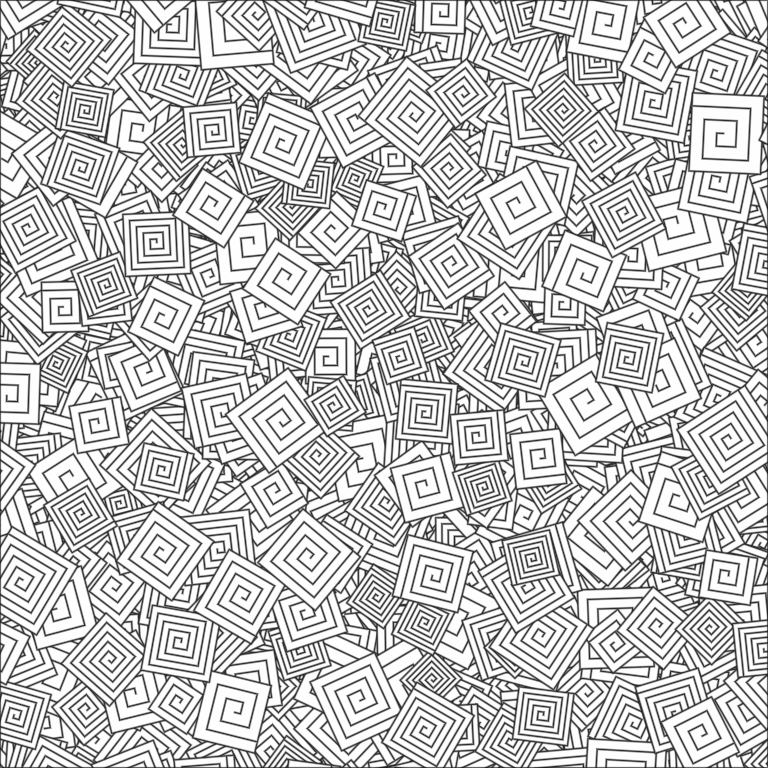
Give the GLSL for this pattern, as a WebGL 2 fragment shader.

```glsl
#version 300 es
precision highp float;

uniform vec2 u_resolution;
out vec4 fragColor;

const int LAYERS = 10;
const float CELL = 0.1;
const float HALF_LINE = 0.001;
const vec3 PAPER = vec3(0.995);
const vec3 INK = vec3(0.1);

// Integer hash: three random values in 0..1
vec3 hash3(ivec3 key) {
    uvec3 v = uvec3(key + 4096) * 1664525u + 1013904223u;
    v.x += v.y * v.z; v.y += v.z * v.x; v.z += v.x * v.y;
    v ^= v >> 16u;
    v.x += v.y * v.z; v.y += v.z * v.x; v.z += v.x * v.y;
    return vec3(v >> 8u) / 16777216.0;
}

mat2 rotation(float angle) {
    float c = cos(angle), s = sin(angle);
    return mat2(c, s, -s, c);
}

float boxDistance(vec2 p, vec2 halfSize) {
    vec2 d = abs(p) - halfSize;
    return length(max(d, 0.0)) + min(max(d.x, d.y), 0.0);
}

// Two sets of half squares, offset by half a gap, join into one spiral
float spiralDistance(vec2 p, float gap) {
    float shift = p.y > 0.0 ? 0.0 : 0.5 * gap;
    float radius = max(abs(p.x - shift), abs(p.y)) + shift;
    return abs(fract(radius / gap + 0.5) - 0.5) * gap;
}

// Soft coverage of everything closer than half a line width
float lineCoverage(float dist, float feather) {
    return 1.0 - smoothstep(HALF_LINE - feather, HALF_LINE + feather, dist);
}

// Paints one opaque spiral tile over the colour below
vec3 paintTile(vec3 below, vec2 p, float halfSide, float turns, float feather) {
    float gap = halfSide / turns;
    vec2 halfSize = vec2(halfSide, halfSide - 0.25 * gap);
    float box = boxDistance(p - vec2(0.0, 0.25 * gap), halfSize);
    if (box > HALF_LINE + feather) return below;
    float line = min(max(-box, 0.0), spiralDistance(p, gap));
    vec3 tile = mix(PAPER, INK, lineCoverage(line, feather));
    return mix(below, tile, lineCoverage(box, feather));
}

// Paints the jittered tiles of one layer near this point
vec3 paintLayer(vec3 color, vec2 uv, int layer, float feather) {
    vec3 layerRandom = hash3(ivec3(layer, 71, 13));
    vec2 grid = uv / CELL + layerRandom.xy;
    ivec2 home = ivec2(floor(grid));
    int order = layerRandom.z < 0.5 ? -1 : 1;
    for (int j = -1; j <= 1; j++) {
        for (int i = -1; i <= 1; i++) {
            ivec2 cell = home + order * ivec2(i, j);
            vec3 place = hash3(ivec3(cell, layer));
            vec3 form = hash3(ivec3(cell, layer + 100));
            vec2 p = (grid - vec2(cell) - place.xy) * CELL;
            float halfSide = mix(0.029, 0.053, form.x);
            float turns = floor(mix(3.0, 6.0, form.y));
            p = rotation(place.z * 6.28318) * p;
            color = paintTile(color, p, halfSide, turns, feather);
        }
    }
    return color;
}

void main() {
    vec2 uv = gl_FragCoord.xy / u_resolution;
    float feather = 1.1 / min(u_resolution.x, u_resolution.y);

    // Back to front pile of tiles
    vec3 color = PAPER;
    for (int layer = 0; layer < LAYERS; layer++) {
        color = paintLayer(color, uv, layer, feather);
    }

    // Thin frame along the canvas edge
    vec2 edge = min(uv, 1.0 - uv);
    color = mix(color, INK, lineCoverage(min(edge.x, edge.y), feather));

    fragColor = vec4(color, 1.0);
}
```
